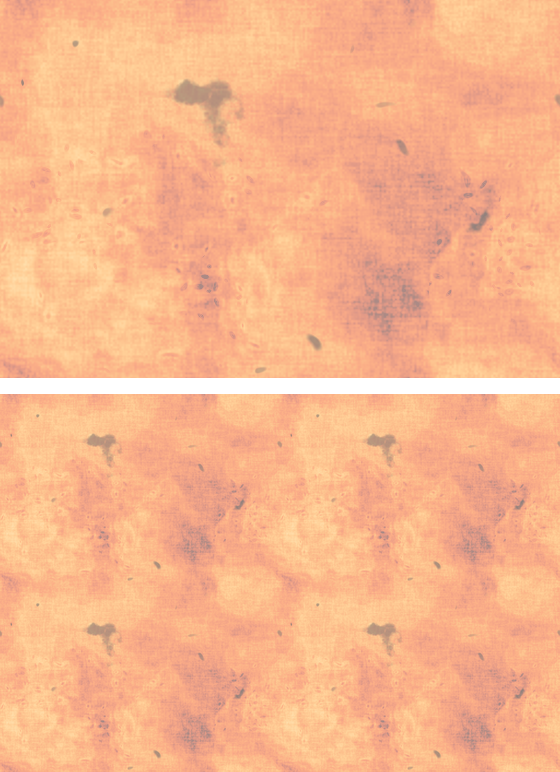
Top, the tile; bottom, the same tile 2 across and 2 down.
Reproduce this texture procedurally as a Shadertoy shader.

```glsl
const float TAU = 6.2831853;

vec2 hash2(vec2 c) {
    vec3 q = fract(c.xyx * vec3(0.1031, 0.1030, 0.0973));
    q += dot(q, q.yzx + 33.33);
    return fract((q.xx + q.yz) * q.zy);
}

// Value noise that wraps after a whole number of cells
float noise(vec2 p, vec2 cells) {
    vec2 g = p * cells, id = floor(g), f = g - id;
    f = f * f * (3.0 - 2.0 * f);
    float a = hash2(mod(id, cells)).x;
    float b = hash2(mod(id + vec2(1, 0), cells)).x;
    float c = hash2(mod(id + vec2(0, 1), cells)).x;
    float d = hash2(mod(id + 1.0, cells)).x;
    return mix(mix(a, b, f.x), mix(c, d, f.x), f.y);
}

float fbm(vec2 p, vec2 cells) {
    float sum = 0.0, amp = 0.5;
    for (int i = 0; i < 4; i++) {
        sum += amp * noise(p, cells);
        cells *= 2.0;
        amp *= 0.5;
    }
    return sum / 0.9375;
}

// Wrapped cellular knots: x = growth rings, y = dark cores
vec2 knots(vec2 p, vec2 cells, float size, float core, float fill) {
    vec2 g = p * cells, id = floor(g), sum = vec2(0);
    for (int j = -1; j <= 1; j++)
    for (int i = -1; i <= 1; i++) {
        vec2 cell = id + vec2(i, j);
        vec2 place = hash2(mod(cell, cells));
        vec2 kind = hash2(mod(cell, cells) + 371.0);
        vec2 d = g - cell - 0.2 - 0.6 * place;
        float s = sin(TAU * kind.x), c = cos(TAU * kind.x);
        d = mat2(c, -s, s, c) * d * vec2(0.9, 1.5);
        float r = length(d) / (size * (0.6 + 0.6 * place.y));
        float present = smoothstep(kind.y, kind.y + 0.12, fill);
        sum.x += present * cos(r * 11.0) * exp(-2.0 * r * r);
        sum.y += present * (1.0 - smoothstep(core * 0.4, core, r));
    }
    return sum;
}

// Soft wrapped ellipse with a ragged rim
float smudge(vec2 p, vec2 centre, vec2 radius, float ragged) {
    vec2 d = fract(p - centre + 0.5) - 0.5;
    return 1.0 - smoothstep(0.3, 1.0, length(d / radius) + ragged);
}

vec3 woodColour(float tone) {
    float stops[7] = float[7](-2.6, -1.7, -0.88, -0.15, 0.57, 1.44, 2.8);
    vec3 tints[7] = vec3[7](
        vec3(0.67, 0.54, 0.52), vec3(0.88, 0.60, 0.53),
        vec3(0.96, 0.65, 0.53), vec3(0.99, 0.69, 0.53),
        vec3(0.99, 0.75, 0.55), vec3(1.00, 0.81, 0.59),
        vec3(1.00, 0.88, 0.68));
    vec3 col = tints[0];
    for (int i = 1; i < 7; i++)
        col = mix(col, tints[i], clamp((tone - stops[i - 1]) / (stops[i] - stops[i - 1]), 0.0, 1.0));
    return col;
}

void mainImage(out vec4 fragColor, in vec2 fragCoord) {
    vec2 uv = fragCoord / iResolution.xy;
    vec2 bend = vec2(fbm(uv, vec2(6, 4)), fbm(uv + 0.37, vec2(6, 4))) - 0.5;
    vec2 ripple = vec2(noise(uv, vec2(42, 28)), noise(uv + 0.61, vec2(42, 28))) - 0.5;
    vec2 p = uv + 0.13 * bend + 0.009 * ripple;

    // Burl regions
    float burl = smudge(uv + 0.1 * bend, vec2(0.27, 0.34), vec2(0.42, 0.41), 0.0);
    burl = max(burl, smudge(uv + 0.1 * bend, vec2(0.88, 0.36), vec2(0.22, 0.25), 0.0));

    // Broad light and shade, with a sharp pale strip low on the right
    float tone = 0.22 + 0.45 * cos(TAU * (uv.y - 0.95)) + 0.32 * cos(TAU * (uv.x - 0.22));
    float rim = uv.y + 0.05 * bend.x + 0.012 * ripple.y;
    float shade = smoothstep(0.075, 0.10, rim) * (1.0 - smoothstep(0.10, 0.42, uv.y));
    tone -= 0.85 * shade * smoothstep(-0.1, 0.7, cos(TAU * (uv.x - 0.79)));

    // Swirling figure and slanted streaks
    float figure = fbm(p, vec2(6, 4));
    tone += 4.2 * (figure - 0.5);
    tone += mix(0.16, 0.40, burl) * sin(figure * 42.0 + 3.0 * bend.y);
    tone += 1.1 * (fbm(vec2(p.x + p.y, p.y), vec2(16, 4)) - 0.5);
    tone += burl * 2.2 * (fbm(p, vec2(27, 18)) - 0.5);

    // Ringed eyes and clustered pips
    float cluster = smoothstep(0.38, 0.68, noise(p + 0.23, vec2(12, 8)));
    vec2 eyes = knots(p, vec2(15, 10), 0.55, 0.22, 0.75 * burl);
    vec2 pips = knots(p, vec2(39, 26), 0.45, 0.85, 0.8 * burl * cluster);
    tone -= 0.50 * eyes.x + 0.7 * eyes.y + 0.25 * pips.x + 1.15 * pips.y;

    // Fine fibre and speckle
    float fibre = noise(uv, vec2(240, 30)) + noise(uv, vec2(24, 160)) - 1.0;
    tone += 0.65 * fibre + 0.85 * (noise(uv, vec2(256, 173)) - 0.5);

    // Grey mineral stains and small holes
    float ragged = 2.2 * (fbm(uv, vec2(30, 20)) - 0.5);
    float stain = smudge(uv, vec2(0.385, 0.70), vec2(0.036, 0.10), ragged);
    stain = max(stain, smudge(uv, vec2(0.35, 0.75), vec2(0.05, 0.035), ragged));
    stain = max(stain, smudge(p, vec2(0.857, 0.44), vec2(0.022, 0.075), ragged));
    float holes = knots(p, vec2(12, 8), 0.28, 0.55, 0.12).y;
    tone -= 0.9 * stain + 0.8 * holes;

    vec3 col = woodColour(tone);
    col = mix(col, vec3(0.46, 0.47, 0.45), clamp(0.5 * stain + 0.65 * holes, 0.0, 0.85));
    fragColor = vec4(col, 1.0);
}
```
